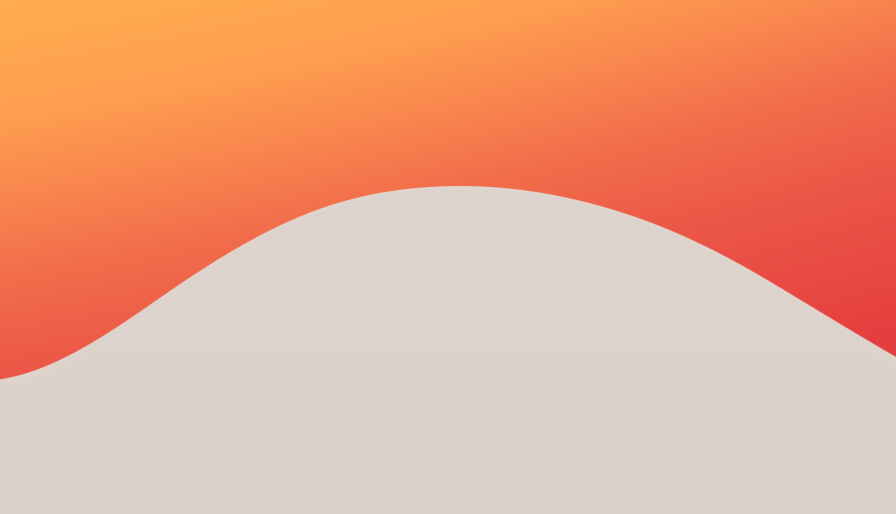
Reproduce this background procedurally as a WebGL 2 fragment shader.

```glsl
#version 300 es
precision highp float;

uniform vec2 u_resolution;
out vec4 fragColor;

// Hill outline: x, height, slope
const int KNOTS = 7;
const vec3 RIDGE[KNOTS] = vec3[KNOTS](
  vec3(0.0, 0.262, 0.26),
  vec3(0.176, 0.4175, 1.216),
  vec3(0.352, 0.5905, 0.643),
  vec3(0.514, 0.638, 0.0),
  vec3(0.703, 0.5815, -0.582),
  vec3(0.859, 0.4525, -1.043),
  vec3(1.0, 0.3055, -1.008)
);

// Sky ramp: colour, position along the warm gradient
const int STOPS = 6;
const vec4 SKY[STOPS] = vec4[STOPS](
  vec4(1.0, 0.678, 0.31, 0.0),
  vec4(0.996, 0.62, 0.31, 0.226),
  vec4(0.98, 0.54, 0.306, 0.362),
  vec4(0.947, 0.427, 0.294, 0.543),
  vec4(0.922, 0.345, 0.278, 0.724),
  vec4(0.898, 0.243, 0.243, 1.04)
);
const float SKY_TILT = 0.295;
const float SKY_BEND = 0.104;

const vec3 HILL_TOP = vec3(0.867, 0.827, 0.804);
const vec3 HILL_BASE = vec3(0.859, 0.824, 0.792);
const float RIM_WIDTH = 0.003;
const float RIM_LIGHT = 0.025;

// Cubic Hermite curve between two knots
float hermite(vec3 a, vec3 b, float x) {
  float span = b.x - a.x;
  float t = clamp((x - a.x) / span, 0.0, 1.0);
  float s = 1.0 - t;
  return s * s * ((1.0 + 2.0 * t) * a.y + t * span * a.z)
       + t * t * ((1.0 + 2.0 * s) * b.y - s * span * b.z);
}

float ridgeHeight(float x) {
  float height = RIDGE[0].y;
  for (int i = 0; i < KNOTS - 1; i++) {
    if (x >= RIDGE[i].x) height = hermite(RIDGE[i], RIDGE[i + 1], x);
  }
  return height;
}

vec3 skyColor(vec2 uv) {
  float depth = 1.0 - uv.y + uv.x * (SKY_TILT + SKY_BEND * uv.x);
  vec3 color = SKY[0].rgb;
  for (int i = 1; i < STOPS; i++) {
    float t = clamp((depth - SKY[i - 1].a) / (SKY[i].a - SKY[i - 1].a), 0.0, 1.0);
    color = mix(color, SKY[i].rgb, t);
  }
  return color;
}

void main() {
  vec2 uv = gl_FragCoord.xy / u_resolution;
  float below = ridgeHeight(uv.x) - uv.y;
  float pixel = fwidth(below);

  // Pale hill with a faint light along its rim
  vec3 hill = mix(HILL_BASE, HILL_TOP, smoothstep(0.0, 0.64, uv.y));
  hill += RIM_LIGHT * exp(-max(below, 0.0) / RIM_WIDTH);

  // Antialiased join of hill and sky
  float cover = smoothstep(-0.7 * pixel, 0.7 * pixel, below);
  fragColor = vec4(mix(skyColor(uv), hill, cover), 1.0);
}
```
